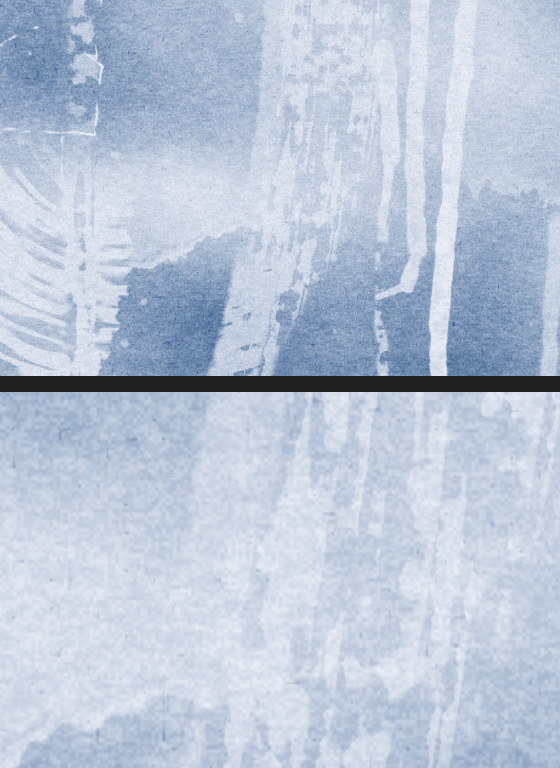
Top, the full canvas; bottom, a detail of the centre.
This texture is drawn by a Shadertoy shader. Its source:

```glsl
// Weathered blue paper under worn white paint: a tonal wash, a slanted dry-brush
// swath, runny drips, smears, cracks, spots and grain. Every layer changes one
// tone value, which blends deep blue into pale blue.

#define DEEP_BLUE  vec3(.28, .42, .60)
#define PALE_BLUE  vec3(.84, .87, .92)
#define BASE_TONE  .64
#define PAINT_TONE 1.07
#define MOTTLE     .42
#define GRAIN      .30
#define FIBRE      .20
#define WOBBLE     .022
#define SPOTS      18

float hash(vec2 p) {
    vec3 q = fract(p.xyx * .1031);
    q += dot(q, q.yzx + 33.33);
    return fract((q.x + q.y) * q.z);
}

float noise(vec2 p) {
    vec2 i = floor(p), f = fract(p);
    f = f * f * (3. - 2. * f);
    return mix(mix(hash(i), hash(i + vec2(1, 0)), f.x),
               mix(hash(i + vec2(0, 1)), hash(i + 1.), f.x), f.y);
}

float fbm(vec2 p) {
    float sum = 0., amp = .5;
    for (int i = 0; i < 5; i++) {
        sum += amp * noise(p);
        p = mat2(1.6, 1.2, -1.2, 1.6) * p + 17.3;
        amp *= .5;
    }
    return sum;
}

float blob(vec2 p, float x, float y, float w, float h) {
    vec2 d = (p - vec2(x, y)) / vec2(w, h);
    return exp(-dot(d, d));
}

float line(vec2 p, float ax, float ay, float bx, float by) {
    vec2 pa = p - vec2(ax, ay), ba = vec2(bx - ax, by - ay);
    return length(pa - ba * clamp(dot(pa, ba) / dot(ba, ba), 0., 1.));
}

float inside(float d, float soft) { return 1. - smoothstep(-soft, soft, d); }

float band(float x, float lo, float hi, float soft) {
    return inside(lo - x, soft) * inside(x - hi, soft);
}

// Broad light and dark areas of the stained paper
float wash(vec2 p) {
    float t = BASE_TONE + MOTTLE * (fbm(p * 4.) - .48);
    t += .24 * blob(p, 1.36, .85, .32, .30);
    t += .24 * blob(p, .50, .47, .32, .14);
    t += .12 * blob(p, .92, .80, .25, .40);
    t -= .30 * blob(p, .05, .85, .22, .20);
    t -= .42 * blob(p, .52, .12, .24, .18);
    t -= .30 * blob(p, 1.08, .10, .42, .22);
    return t - .1 * inside(p.y - .05, .02);
}

// Slanted swath with long broken bristle lines
float swath(vec2 p, float rough) {
    float s = p.x - .555 - .26 * p.y + .11 * p.y * p.y + .02 * (rough - .5);
    float width = mix(.17, .33, smoothstep(0., .6, p.y));
    float bristle = mix(noise(vec2(s * 135., p.y * 6.)), noise(vec2(s * 42., p.y * 4.)), .4);
    float lines = smoothstep(.50, .66, bristle + .9 * (rough - .5));
    float film = .5 * band(s, 0., .07, .006) * smoothstep(.3, .6, p.y);
    float foot = .75 * band(s, 0., .13, .01) * inside(p.y - .33, .06);
    foot *= smoothstep(.25, .5, noise(vec2(s * 12., (p.y - s * .3) * 75.)) + .5 * rough);
    float flakes = smoothstep(.5, .62, rough + .25 * (p.y - .75)) * smoothstep(.55, .85, p.y);
    float body = max(.18 + .55 * lines, .7 * flakes) * band(s, .03, width, .02);
    return max(max(film, foot), body);
}

// Runny vertical drips, one of them hooking to the left
float drips(vec2 q, float rough) {
    float x = 1.167 + .035 * smoothstep(.1, .6, q.y) + .04 * smoothstep(.55, 1., q.y);
    float run = abs(q.x - x) - .019 - .01 * noise(vec2(q.y * 13., 4.));
    float hook = line(q, 1.125, 1.1, 1.10, .62) - .024;
    hook = min(hook, line(q, 1.10, .62, 1.11, .33) - .024);
    hook = min(hook, line(q, 1.112, .33, 1.08, .235) - .016);
    hook = min(hook, line(q, 1.08, .235, 1.01, .21) - .01);
    hook = min(hook, line(q, 1.02, .87, 1.04, .58) - .023);
    hook = min(hook, line(q, 1.04, .58, 1.01, .40) - .013);
    float tail = band(q.x, 1., 1.03, .006) * inside(q.y - .45, .03);
    float m = max(inside(run, .003), .85 * inside(hook, .004));
    m = max(m, .7 * tail * smoothstep(.42, .58, rough));
    m = max(m, .6 * inside(line(q, 1.48, .42, 1.45, -.1) - .02, .006));
    return m * (.82 + .3 * rough);
}

// Smeared patches: left mass, wave across the middle, ragged right edge
float smears(vec2 p, float rough) {
    float ragged = .06 * (rough - .5);
    float mass = inside(p.x - .27 - .25 * min(p.y, .32) + ragged, .006);
    mass *= inside(p.y - .62 + .35 * p.x + 3. * ragged, .12);
    float arc = length(p - vec2(.32, .72));
    float scratch = noise(vec2(arc * 80., p.x * 9.)) + .8 * (fbm(p * 9.) - .5);
    float upright = noise(p * vec2(85, 7)) + rough - .5;
    scratch = mix(scratch, upright, band(p.x, .18, .26, .02));
    mass *= .25 + .62 * smoothstep(.22, .48, scratch);
    float rise = p.y - .28 - .1 * smoothstep(.38, .62, p.x) + ragged;
    float wave = inside(-rise, .006) * exp(-max(rise, 0.) / .1);
    wave *= band(p.x, .33, .71, .03) * (1. - .5 * band(rise, .022, .036, .006));
    float brow = p.y - .5 + .35 * max(p.x - 1.34, 0.) + 2.5 * ragged;
    float right = inside(-brow, .008) * exp(-max(brow, 0.) / .07);
    right *= smoothstep(1.2, 1.28, p.x);
    return max(max(mass, .85 * wave), .55 * right);
}

// Thin paint ridges at the upper left, and scattered spots
float details(vec2 q, float rough) {
    float d = line(q, .266, 1.05, .258, .84);
    d = min(d, line(q, .225, .86, .272, .82));
    d = min(d, line(q, .272, .82, .25, .645));
    d = min(d, line(q, .25, .64, -.02, .66));
    d = min(d, line(q, .165, .63, .17, .46));
    d = min(d, line(q, -.02, .88, .10, .93));
    float m = inside(d - .006 * rough, .003) * smoothstep(.3, .5, rough);
    float flakes = band(q.x, .185, .265, .015) * smoothstep(.45, .85, q.y);
    m = max(m, .6 * flakes * smoothstep(.46, .58, rough));
    for (int i = 0; i < SPOTS; i++) {
        vec2 k = vec2(i, 3);
        vec2 centre = vec2(1.49 * hash(k), hash(k + 5.));
        float size = mix(.003, .014, pow(hash(k + 9.), 3.));
        m = max(m, .5 * inside(length(q - centre) - size, .003));
    }
    return m;
}

void mainImage(out vec4 fragColor, in vec2 fragCoord) {
    vec2 p = fragCoord / iResolution.y;
    float rough = fbm(p * 38.);
    vec2 q = p + WOBBLE * (vec2(fbm(p * 16.), fbm(p * 16. + 40.)) - .5);

    // Paint covers the wash where any layer is thick
    float tone = wash(p);
    tone = mix(tone, PAINT_TONE, smears(p, rough));
    tone = mix(tone, PAINT_TONE, swath(p, rough));
    tone = mix(tone, PAINT_TONE, details(q, rough));
    tone = mix(tone, PAINT_TONE, drips(q, rough));

    // Paper grain, stronger on bare blue than on paint
    float bare = 1. - .5 * smoothstep(.4, 1., tone);
    tone += bare * GRAIN * (noise(p * 310.) - .5);
    tone += bare * FIBRE * (noise(p * vec2(70, 190)) + rough - .98);
    tone -= bare * .3 * smoothstep(.9, .97, noise(p * 120. + 9.));
    fragColor = vec4(mix(DEEP_BLUE, PALE_BLUE, clamp(tone, -.2, 1.12)), 1);
}
```
